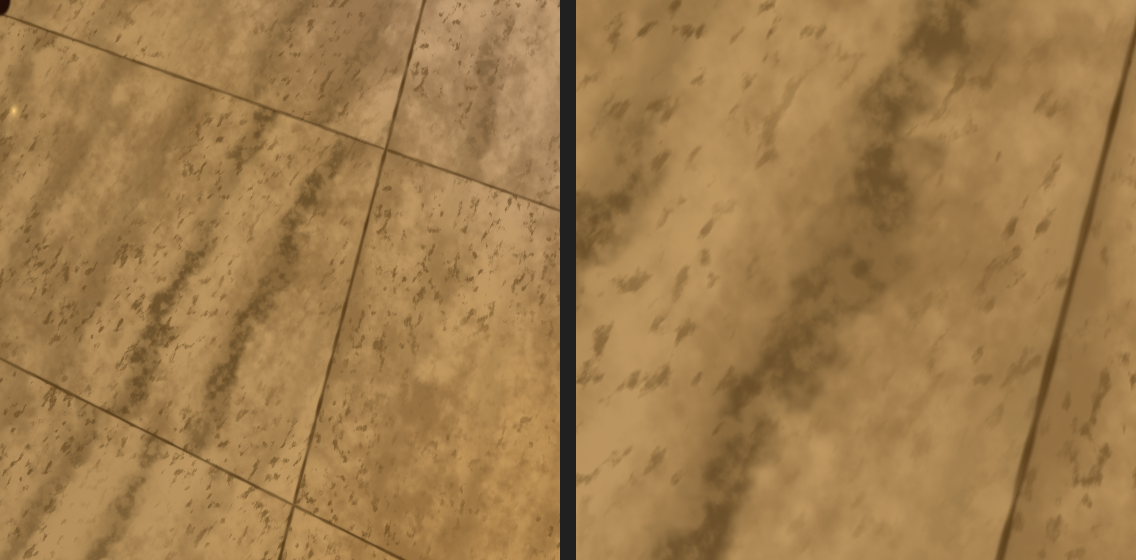
Left, the full canvas; right, a detail of the centre.
Reproduce this texture procedurally as a Shadertoy shader.

```glsl
float hash(vec2 p) {
    return fract(sin(dot(p, vec2(127.1, 311.7))) * 43758.5453);
}

float noise(vec2 p) {
    vec2 i = floor(p), f = fract(p);
    f = f * f * (3.0 - 2.0 * f);
    return mix(mix(hash(i), hash(i + vec2(1, 0)), f.x),
               mix(hash(i + vec2(0, 1)), hash(i + vec2(1, 1)), f.x), f.y);
}

float fbm(vec2 p) {
    float sum = 0.0, amp = 0.533;
    for (int i = 0; i < 4; i++) {
        sum += amp * noise(p);
        p = mat2(1.6, 1.2, -1.2, 1.6) * p + 7.3;
        amp *= 0.5;
    }
    return sum;
}

// Floor in perspective: x counts tile columns, y counts rows downwards
vec2 tileCoord(vec2 p) {
    float slope = (p.y - 2.44) / (p.x + 4.16);
    return vec2((p.x - 0.499 - 0.259 * p.y) / 0.8, (-0.352 - slope) / 0.148);
}

vec3 travertine(vec2 p, vec2 id) {
    bool leftColumn = id.x < 0.0;
    bool veined = leftColumn && id.y == 0.0;
    vec2 seed = id * 17.3 + 40.0;

    // Across and along the bedding of the stone
    vec2 bed = vec2(p.x - (leftColumn ? 0.5 : 0.26) * p.y, p.y);
    float grain = fbm(p * vec2(90.0, 75.0) + seed);
    float rough = fbm(p * 30.0 + seed);
    float wander = fbm(p * 8.0 + seed);
    float cloud = fbm(bed * vec2(9.0, 3.5) + 0.6 * wander + seed);
    float streak = fbm(bed * vec2(30.0, 8.0) + 1.5 * wander + seed);

    float tone = 0.6 + 0.9 * (cloud - 0.5) + 0.65 * (streak - 0.5)
               + 0.65 * (wander - 0.5) + 0.7 * (rough - 0.5) + 0.55 * (grain - 0.5);
    vec3 col = mix(vec3(0.58, 0.44, 0.26), vec3(0.73, 0.58, 0.37),
                   smoothstep(0.0, 1.0, tone));

    // Broad, mottled veins at even spacing
    float across = bed.x + 0.045 * (wander - 0.5) + 0.055 * (rough - 0.5);
    float offset = veined ? 0.08 : 0.03;
    float dist = abs(fract((across - offset) / 0.155 + 0.5) - 0.5) * 0.155;
    float strength = leftColumn ? mix(0.45, 1.0, smoothstep(-0.1, 0.1, bed.x))
                                : (id.y < 0.0 ? 0.7 : 0.2);
    if (leftColumn) strength *= 1.0 - 0.7 * smoothstep(0.29, 0.33, bed.x);
    if (leftColumn && !veined) strength *= 0.7;
    strength *= smoothstep(0.1, 0.55, fbm(bed * vec2(6.0, 5.0) + seed + 9.0));
    float core = 1.0 - smoothstep(0.006, 0.034, dist);
    float halo = 1.0 - smoothstep(0.0, 0.06, dist);
    float fleck = smoothstep(0.32, 0.66, 0.75 * grain + 0.25 * rough);
    col = mix(col, vec3(0.55, 0.42, 0.24), 0.4 * halo * strength);
    col = mix(col, vec3(0.38, 0.28, 0.14), core * strength * (0.25 + 0.6 * fleck));

    // Small soft pits, clustered and drawn out along the bedding
    float cluster = smoothstep(0.38, 0.68, fbm(p * 6.0 + seed + 21.0));
    float pit = smoothstep(0.56, 0.8, fbm(bed * vec2(105.0, 68.0) + seed + 33.0));
    col = mix(col, vec3(0.41, 0.295, 0.14), 0.7 * pit * (0.2 + 0.8 * cluster));
    return col;
}

void mainImage(out vec4 fragColor, in vec2 fragCoord) {
    vec2 p = fragCoord / iResolution.xy;
    float px = 1.0 / iResolution.y;
    vec2 tile = tileCoord(p);
    vec3 col = travertine(p, floor(tile));

    // Room light: dim left, pale upper right, golden lower right
    col *= mix(0.97, 1.025, smoothstep(0.0, 0.6, p.x));
    col = mix(col, col * vec3(1.02, 1.04, 1.2), smoothstep(1.2, 1.8, p.x + p.y));
    col *= mix(vec3(1), vec3(1.02, 0.99, 0.92), smoothstep(0.2, 0.9, p.x - p.y));

    // Thin, slightly broken grout, finer across than along
    vec2 gap = abs(fract(tile + 0.5) - 0.5) * vec2(0.775, 0.136 * (p.x + 4.16));
    gap += 0.0016 * (noise(p * 60.0) - 0.5);
    vec2 soft = vec2(0.0032, 0.0024) + px;
    vec2 joint = 1.0 - smoothstep(vec2(0.0004), soft, gap);
    vec2 shade = 1.0 - smoothstep(vec2(0), vec2(0.008), gap);
    float wear = 0.5 + 0.45 * noise(p * 40.0);
    float near = mix(0.95, 0.7, smoothstep(0.45, 0.75, p.y));
    col *= 1.0 - 0.07 * max(shade.x, shade.y);
    col = mix(col, vec3(0.33, 0.225, 0.085), wear * max(joint.x, near * joint.y));

    // Small glint and the dark object in the corner
    col += vec3(0.4, 0.35, 0.2) * exp(-length((p - vec2(0.025, 0.802)) * vec2(1.0, 0.7)) * 170.0);
    vec2 corner = p - vec2(0.0, 1.0);
    float object = 1.0 - smoothstep(0.018, 0.026, length(corner * vec2(1.2, 0.8)));
    col = mix(col, vec3(0.13, 0.05, 0.02), object);

    fragColor = vec4(col, 1.0);
}
```
